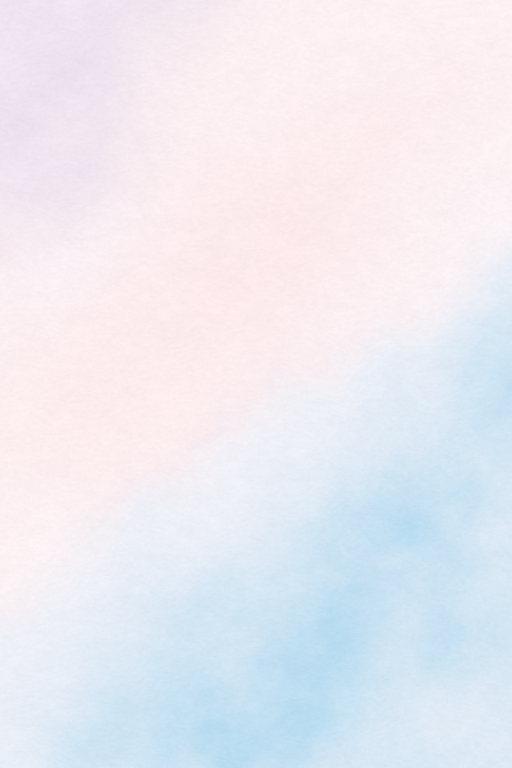
Reproduce this background procedurally as a WebGL 1 fragment shader.

```glsl
precision highp float;
uniform vec2 u_resolution;

float hash(vec2 p) {
  vec3 q = fract(vec3(p.xyx) * 0.1031);
  q += dot(q, q.yzx + 33.33);
  return fract((q.x + q.y) * q.z);
}

float noise(vec2 p) {
  vec2 i = floor(p), f = fract(p);
  f = f * f * (3.0 - 2.0 * f);
  return mix(mix(hash(i), hash(i + vec2(1, 0)), f.x),
             mix(hash(i + vec2(0, 1)), hash(i + vec2(1, 1)), f.x), f.y);
}

// Layered noise, centred on zero
float fbm(vec2 p) {
  float sum = 0.0, amp = 0.5;
  for (int i = 0; i < 6; i++) {
    sum += amp * (noise(p) - 0.5);
    p = mat2(1.6, 1.2, -1.2, 1.6) * p + 7.3;
    amp *= 0.56;
  }
  return sum;
}

// Soft elliptical stain, tilted along the diagonal wash
float stain(vec2 p, vec2 centre, vec2 radius) {
  vec2 q = mat2(0.81, -0.58, 0.58, 0.81) * (p - centre) / radius;
  return exp(-dot(q, q));
}

void main() {
  // Canvas is 1 wide and 1.5 high
  vec2 p = gl_FragCoord.xy / u_resolution * vec2(1.0, 1.5);
  vec2 warp = vec2(fbm(p * 5.0 + 3.0), fbm(p * 5.0 + 41.0));
  vec2 w = p + 0.13 * warp;
  float cloud = fbm(p * 8.0 + 80.0);

  // Signed distances to the two diagonal boundaries
  float edge = dot(w - vec2(0.0, 0.34), vec2(-0.584, 0.811));
  edge += 0.05 * smoothstep(0.75, 1.0, p.x);
  float lilacEdge = dot(w - vec2(0.25, 1.22), vec2(-0.74, 0.67));

  // Rosy upper wash with pale clearings
  vec3 rose = mix(vec3(0.990, 0.942, 0.950), vec3(0.988, 0.908, 0.918),
                  0.7 * stain(w, vec2(0.50, 1.0), vec2(0.42, 0.17)) + 0.5 * cloud);
  rose = mix(rose, vec3(0.990, 0.924, 0.924), 0.6 * stain(w, vec2(0.20, 0.72), vec2(0.35, 0.18)));
  float clearing = stain(w, vec2(0.14, 0.98), vec2(0.13, 0.07))
                 + stain(w, vec2(1.0, 1.10), vec2(0.34, 0.14))
                 + 0.8 * stain(w, vec2(0.04, 0.42), vec2(0.18, 0.08));
  rose = mix(rose, vec3(0.982, 0.956, 0.968), 0.85 * min(clearing, 1.0));

  // Lilac corner
  float lilac = 0.72 * smoothstep(-0.10, 0.26, lilacEdge)
              + 0.40 * stain(w, vec2(0.14, 1.13), vec2(0.16, 0.10))
              + 0.22 * stain(w, vec2(0.06, 1.30), vec2(0.22, 0.16));
  rose = mix(rose, vec3(0.922, 0.880, 0.937), clamp(lilac * (1.0 + 0.9 * cloud), 0.0, 1.0));

  // Blue lower wash: a diagonal band with deeper pools
  float blue = 0.50 * smoothstep(0.02, 0.34, -edge)
             - 0.20 * smoothstep(0.50, 0.72, -edge)
             + 0.36 * stain(w, vec2(0.52, 0.09), vec2(0.26, 0.10))
             + 0.34 * stain(w, vec2(0.74, 0.35), vec2(0.20, 0.09))
             + 0.16 * stain(w, vec2(0.87, 0.55), vec2(0.18, 0.11))
             + 0.24 * stain(w, vec2(0.98, 0.80), vec2(0.24, 0.12))
             + 0.18 * stain(w, vec2(0.28, 0.07), vec2(0.14, 0.1))
             + 0.14 * stain(w, vec2(0.92, 0.18), vec2(0.12, 0.08))
             - 0.10 * stain(w, vec2(0.80, 0.69), vec2(0.1, 0.06))
             - 0.10 * stain(w, vec2(0.48, 0.46), vec2(0.1, 0.12));
  blue = blue * (1.0 + 0.9 * cloud) + 0.12 * cloud;
  blue *= mix(0.35, 1.0, smoothstep(0.0, 0.24, w.x));
  vec3 sky = mix(vec3(0.938, 0.943, 0.970), vec3(0.722, 0.862, 0.942), clamp(blue, 0.0, 1.0));

  // Blend the washes and gather a little pigment at the seam
  vec3 col = mix(sky, rose, smoothstep(-0.08, 0.06, edge));
  float along = (edge - 0.015) / 0.022;
  float seam = exp(-along * along) * stain(p, vec2(0.45, 0.68), vec2(0.35, 0.2));
  col -= 0.010 * seam * vec3(0.6, 1.0, 0.5);

  // Paper fibres
  float grain = noise(p * vec2(95.0, 230.0) + 12.0 * warp)
              + noise(p * vec2(230.0, 340.0)) - 1.0;
  col += 0.014 * grain + 0.016 * fbm(p * vec2(24.0, 34.0));
  gl_FragColor = vec4(clamp(col, 0.0, 1.0), 1.0);
}
```
